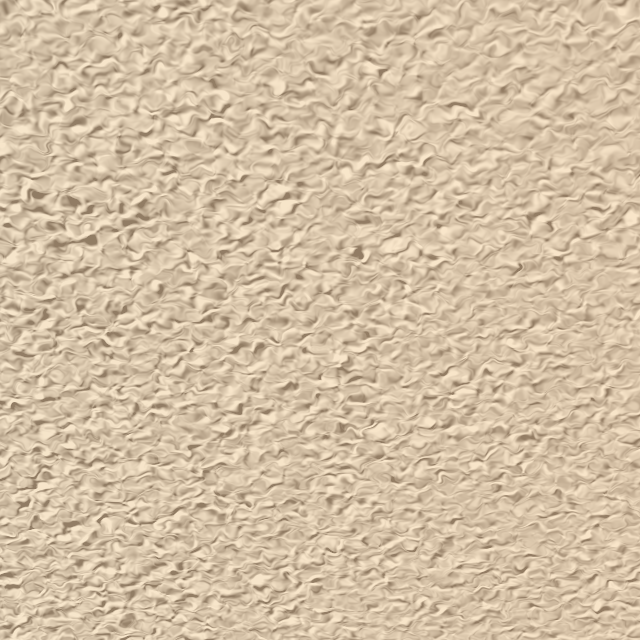
A Shadertoy shader for this texture:

```glsl
// Cream stucco: crumbly plaster relief under raking light from above.
// Randomly turned, elongated grains are summed per cell into a height field;
// its slope towards the light gives pale ridges and brown shadow creases.

#define GRAINS_ACROSS 52.0
#define GRAINS_TOP    50.0
#define GRAINS_BOTTOM 84.0
#define GRAIN_TURN    3.1
#define GRAIN_THIN    10.0
#define FINE_WEIGHT   0.42
#define BEND          0.42
#define RELIEF        0.064
#define SHADOW_BIAS   0.006
#define LIGHT_DIR     vec2(-0.45, 0.89)
#define PLASTER       vec3(0.831, 0.754, 0.650)
#define WARM_TINT     vec3(0.003, -0.002, -0.004)

vec4 hash4(vec3 p) {
    vec4 q = fract(p.xyzx * vec4(0.1031, 0.1030, 0.0973, 0.1099));
    q += dot(q, q.wzxy + 33.33);
    return fract((q.xxyz + q.yzzw) * q.zywx);
}

// Sum of raised and sunken grains, two in each cell.
float grainHeight(vec2 p) {
    vec2 cell = floor(p);
    float height = 0.0;
    for (int j = -1; j <= 1; j++)
    for (int i = -1; i <= 1; i++)
    for (int k = 0; k < 2; k++) {
        vec2 id = cell + vec2(i, j);
        vec4 rnd = hash4(vec3(id + 17.0, float(k) * 7.0 + 3.0));
        vec2 d = p - id - rnd.xy;
        float angle = (rnd.z - 0.5) * GRAIN_TURN;
        float across = dot(d, vec2(-sin(angle), cos(angle)));
        float window = max(0.0, 1.0 - dot(d, d));
        float lift = 2.0 * rnd.w - 1.0;
        height += lift * window * window * exp(-GRAIN_THIN * across * across);
    }
    return height;
}

// Slope of the grain surface, positive where it faces the light.
float litSlope(vec2 p) {
    vec2 offset = 0.06 * LIGHT_DIR;
    return (grainHeight(p - offset) - grainHeight(p + offset)) / 0.12;
}

// Broad uneven patches from layered sines, about -1 to 1.
float patches(vec2 p) {
    float sum = 0.0;
    float amp = 0.5;
    for (int i = 0; i < 4; i++) {
        sum += amp * sin(p.x + 1.7 * sin(p.y * 0.8 + float(i))) * cos(p.y * 1.1 - 0.6 * p.x);
        p = mat2(1.2, 1.3, -1.3, 1.2) * p + 2.1;
        amp *= 0.6;
    }
    return sum;
}

void mainImage(out vec4 fragColor, in vec2 fragCoord) {
    vec2 uv = fragCoord / iResolution.xy;

    // Grains shrink towards the bottom edge.
    vec2 p;
    p.x = GRAINS_ACROSS * (0.5 + (uv.x - 0.5) * (1.12 - 0.24 * uv.y));
    p.y = GRAINS_BOTTOM * uv.y + 0.5 * (GRAINS_TOP - GRAINS_BOTTOM) * uv.y * uv.y;

    // Irregular bending curls and breaks the ridges.
    p += BEND * vec2(grainHeight(p * 0.8 + 61.3), grainHeight(p.yx * 0.8 + 113.9));

    // Coarse crumbs with finer crumbs on top.
    vec2 turned = mat2(0.96, 0.28, -0.28, 0.96) * p;
    float slope = litSlope(p) + FINE_WEIGHT * litSlope(turned * 1.8 + 131.7);

    // Relief is deeper at the left and varies from patch to patch.
    float depth = mix(1.14, 0.86, smoothstep(0.1, 0.95, uv.x));
    depth *= 1.0 + 0.18 * patches(uv * 17.0 + 5.0);
    depth *= 1.0 - 0.14 * smoothstep(0.6, 1.0, uv.y);
    slope = clamp(slope * depth, -3.2, 2.8);

    // Shadows run a little deeper than highlights.
    float tone = RELIEF * slope - SHADOW_BIAS * (slope * slope - 1.3);
    tone += 0.006 * patches(uv * 9.0);

    vec3 color = PLASTER + tone * vec3(1.0, 1.03, 1.0);
    color += WARM_TINT * (2.0 * uv.x - 1.0);
    fragColor = vec4(clamp(color, 0.0, 1.0), 1.0);
}
```
